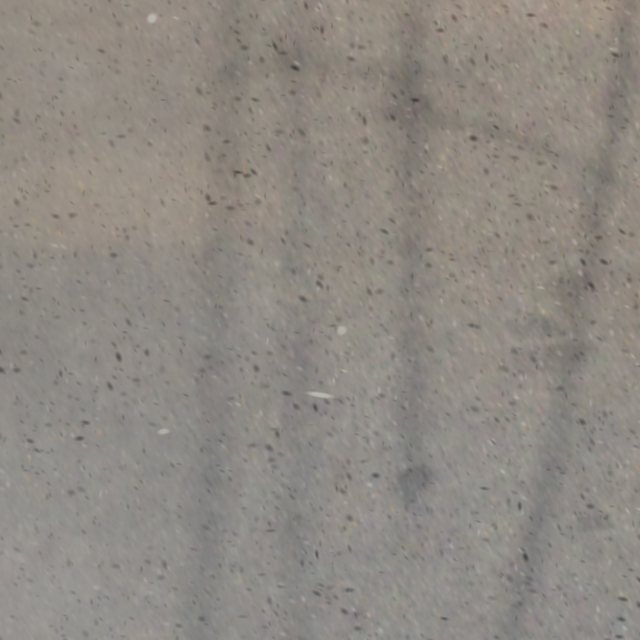
Write a Shadertoy shader that draws this texture.

```glsl
vec3 hash3(vec2 p) {
    vec3 q = fract(p.xyx * vec3(0.1031, 0.1030, 0.0973));
    q += dot(q, q.yxz + 33.33);
    return fract((q.xxy + q.yzz) * q.zyx);
}

// Cellular noise: every cell drops one soft blob of random signed colour
vec3 blobs(vec2 p) {
    vec2 cell = floor(p);
    vec3 sum = vec3(0.0);
    for (int j = -1; j <= 1; j++)
    for (int i = -1; i <= 1; i++) {
        vec2 id = cell + vec2(i, j);
        vec2 d = p - id - hash3(id + 71.0).xy;
        sum += (hash3(id) - 0.5) * exp(-5.0 * dot(d, d));
    }
    return sum;
}

// Scattered soft elongated chips, present in a given share of the cells
float chips(vec2 p, float share, float tilt) {
    vec2 cell = floor(p);
    float cover = 0.0;
    for (int j = -1; j <= 1; j++)
    for (int i = -1; i <= 1; i++) {
        vec2 id = cell + vec2(i, j);
        vec3 r = hash3(id);
        vec3 s = hash3(id + 37.0);
        float a = tilt + (s.x - 0.5) * 1.6;
        vec2 d = p - id - r.xy;
        d = vec2(dot(d, vec2(cos(a), sin(a))), dot(d, vec2(-sin(a), cos(a))));
        d /= vec2(0.4 + 0.3 * s.y, 0.24 + 0.18 * s.z);
        float shape = 1.0 - smoothstep(0.0, 1.3, length(d));
        cover = max(cover, shape * step(r.z, share) * (0.3 + 0.7 * s.y));
    }
    return cover;
}

float band(float d, float width) {
    return exp(-d * d / (width * width));
}

float spot(vec2 p, vec2 centre, vec2 size) {
    vec2 d = (p - centre) / size;
    return 1.0 - smoothstep(0.35, 1.15, length(d));
}

void mainImage(out vec4 fragColor, in vec2 fragCoord) {
    vec2 uv = fragCoord / iResolution.xy;
    vec3 mottle = blobs(uv * 7.0 + 3.0);
    vec3 patchy = blobs(uv * 24.0 + 50.0);
    vec2 warped = uv + 0.012 * patchy.xy + 0.01 * mottle.yz;
    vec2 ragged = uv + 0.04 * patchy.xy;

    // Cool grey concrete, browner towards the top and the right
    vec3 coolGrey = vec3(0.564, 0.553, 0.539);
    vec3 warmBrown = vec3(0.578, 0.546, 0.508);
    float warmth = smoothstep(0.15, 0.85, uv.y + 0.3 * (uv.x - 0.5) + 0.35 * mottle.x);
    vec3 color = mix(coolGrey, warmBrown, warmth);
    color += 0.025 * (1.0 - smoothstep(0.0, 0.45, length(uv)));
    color -= 0.012 * spot(uv, vec2(0.08, 0.52), vec2(0.3, 0.22));
    color += vec3(0.04, 0.028, 0.016) * spot(warped, vec2(0.2, 0.69), vec2(0.3, 0.1));
    color += vec3(0.07, 0.04, 0.025) * smoothstep(0.9, 1.03, uv.y) * smoothstep(0.3, 1.0, uv.x);

    // Long worn tracks running down the slab
    float tracks = 0.8 * band(warped.x - 0.312 - 0.055 * uv.y, 0.03);
    tracks += 0.6 * band(warped.x - 0.465, 0.032);
    tracks += 0.95 * band(warped.x - 0.643, 0.027) * smoothstep(0.05, 0.35, uv.y);
    tracks += band(warped.x - 0.79 - 0.2 * pow(uv.y, 0.8), 0.022);
    tracks *= 0.9 + 0.4 * patchy.z + 0.5 * mottle.y;

    // Cross smears near the top
    float smears = 0.5 * band(warped.y - 0.89 - 0.01 * sin(uv.x * 17.0), 0.018)
        * smoothstep(0.28, 0.4, uv.x) * (1.0 - smoothstep(0.65, 0.8, uv.x));
    float arc = 0.82 - 0.7 * pow(max(uv.x - 0.58, 0.0), 2.0);
    smears += 0.7 * band(warped.y - arc, 0.016)
        * smoothstep(0.5, 0.66, uv.x) * (1.0 - smoothstep(0.92, 0.98, uv.x));

    // Damp stains
    float stains = spot(ragged, vec2(0.845, 0.495), vec2(0.042, 0.03));
    stains = max(stains, spot(ragged, vec2(0.885, 0.55), vec2(0.03, 0.045)));
    stains = max(stains, 0.8 * spot(ragged, vec2(0.865, 0.44), vec2(0.075, 0.032)));
    stains = max(stains, spot(ragged, vec2(0.64, 0.245), vec2(0.03, 0.032)));
    stains = max(stains, 0.9 * spot(ragged, vec2(0.93, 0.185), vec2(0.03, 0.022)));
    stains = max(stains, spot(ragged, vec2(0.655, 0.835), vec2(0.03, 0.02)));
    float dirt = min(tracks + smears + stains, 1.35);
    color -= vec3(0.077, 0.069, 0.057) * dirt;

    // Mottling and slanted fine grain, with a slight colour cast
    float rough = 0.6 + 0.4 * smoothstep(0.1, 0.6, uv.x);
    vec2 slant = vec2(dot(uv, vec2(0.87, 0.5)), dot(uv, vec2(-0.5, 0.87)));
    vec3 grain = blobs(slant * vec2(150.0, 75.0));
    vec3 fine = blobs(slant * vec2(230.0, 140.0) + 400.0);
    vec3 tint = blobs(uv * 34.0 + 90.0);
    color += 0.03 * mottle.z + 0.025 * patchy.y;
    color += rough * (0.07 * grain.x + 0.02 * grain + 0.03 * fine.y);
    color += rough * (0.022 * tint + 0.02 * tint.y);

    // Pits, pale chips and rusty flecks, gathered in loose clusters
    float clusters = clamp(0.7 + 1.6 * mottle.x + 1.8 * patchy.z, 0.15, 1.2);
    float pits = chips(uv * 74.0, 0.1, -0.7) * clusters;
    pits = max(pits, 0.5 * chips(uv * 115.0 + 20.0, 0.09, -0.9));
    color -= vec3(0.2, 0.195, 0.185) * pits;
    color += 0.11 * rough * clusters * chips(uv * 95.0 + 200.0, 0.08, -1.0);
    color += vec3(0.07, 0.025, -0.02) * chips(uv * 75.0 + 300.0, 0.05, -0.8) * clusters;

    // A few bright scraps
    float scraps = spot(uv, vec2(0.5, 0.383 - 0.15 * (uv.x - 0.5)), vec2(0.026, 0.005));
    scraps = max(scraps, spot(warped, vec2(0.24, 0.975), vec2(0.01, 0.009)));
    scraps = max(scraps, 0.8 * spot(warped, vec2(0.535, 0.485), vec2(0.009, 0.008)));
    scraps = max(scraps, 0.8 * spot(warped, vec2(0.26, 0.322), vec2(0.011, 0.006)));
    color = mix(color, vec3(0.76, 0.75, 0.72), 0.8 * scraps);

    fragColor = vec4(clamp(color, 0.0, 1.0), 1.0);
}
```
